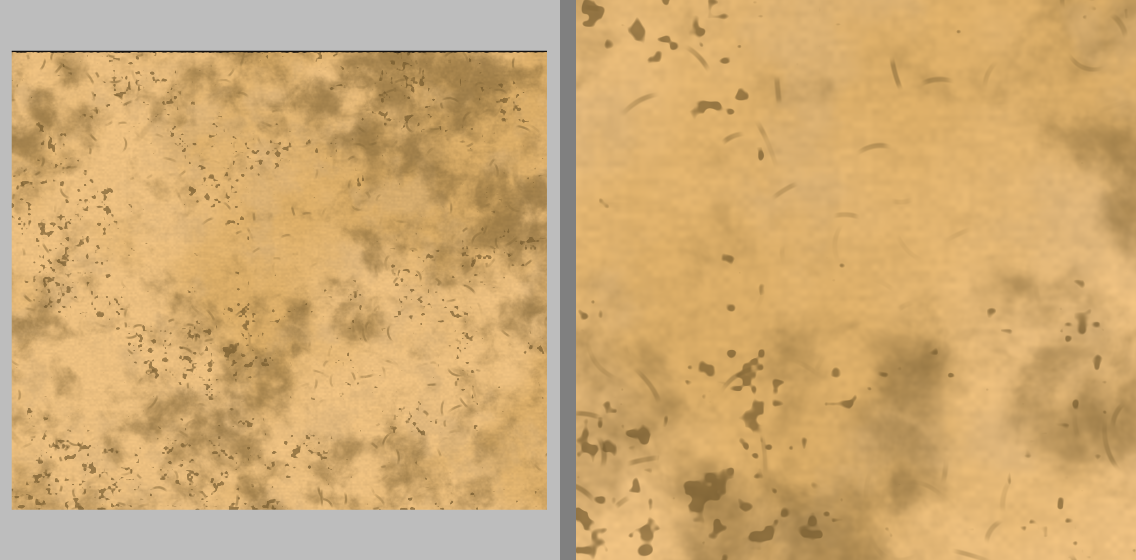
Left: the whole. Right: its middle third, enlarged.
Reproduce this texture procedurally as a WebGL 1 fragment shader.

```glsl
precision highp float;
// Draws a stained, scratched sheet of old parchment with a dark top edge on grey.
uniform vec2 u_resolution;

const vec3 BACKDROP = vec3(0.74);
const vec3 PALE = vec3(0.925, 0.75, 0.50);
const vec3 OCHRE = vec3(0.86, 0.68, 0.405);
const vec3 DUST = vec3(0.80, 0.66, 0.46);
const vec3 GRIME = vec3(0.54, 0.425, 0.235);
const vec3 SPECK = vec3(0.44, 0.34, 0.17);
const vec3 EDGE_INK = vec3(0.07, 0.06, 0.05);
const vec2 SHEET_MIN = vec2(0.0208, 0.0898);
const vec2 SHEET_MAX = vec2(0.9766, 0.9095);
const float EDGE_HEIGHT = 0.0033;
const float STAIN_STRENGTH = 0.72;
const float GRAIN_STRENGTH = 0.085;
const float SPECK_STRENGTH = 0.65;

float hash(vec2 p) {
  return fract(sin(dot(p, vec2(127.1, 311.7))) * 43758.5453);
}

float noise(vec2 p) {
  vec2 i = floor(p), f = fract(p);
  f = f * f * (3.0 - 2.0 * f);
  return mix(mix(hash(i), hash(i + vec2(1.0, 0.0)), f.x),
             mix(hash(i + vec2(0.0, 1.0)), hash(i + vec2(1.0)), f.x), f.y);
}

float fbm(vec2 p) {
  float sum = 0.0, amp = 0.5;
  for (int i = 0; i < 5; i++) {
    sum += amp * noise(p);
    p = mat2(1.6, 1.2, -1.2, 1.6) * p + 17.3;
    amp *= 0.55;
  }
  return sum / 1.055;
}

float blot(vec2 p, vec2 centre, float radius) {
  vec2 d = (p - centre) / radius;
  return exp(-dot(d, d));
}

// Broad worn (negative) and dirty (positive) regions of the sheet.
float wear(vec2 p) {
  float dirty = blot(p, vec2(0.35, 0.32), 0.14) + blot(p, vec2(0.80, 0.83), 0.13)
              + 0.8 * blot(p, vec2(0.06, 0.60), 0.12) + 0.6 * blot(p, vec2(0.45, 0.15), 0.12);
  float clean = blot(p, vec2(0.29, 0.73), 0.13) + blot(p, vec2(0.78, 0.67), 0.09)
              + blot(p, vec2(0.68, 0.21), 0.11);
  return dirty - clean;
}

// Bent strokes, one in some of the cells of a jittered grid.
float strokes(vec2 p, float cells, float width, float share, float seed) {
  vec2 g = p * cells, base = floor(g);
  float aa = cells / u_resolution.y;
  float ink = 0.0;
  for (int y = -1; y <= 1; y++) {
    for (int x = -1; x <= 1; x++) {
      vec2 cell = base + vec2(float(x), float(y));
      vec2 key = cell + seed;
      vec2 q = g - cell - vec2(hash(key + 1.7), hash(key + 5.3));
      float angle = 6.2832 * hash(key + 9.1);
      float c = cos(angle), s = sin(angle);
      q = mat2(c, -s, s, c) * q;
      q.y -= (hash(key + 3.9) - 0.5) * 1.8 * q.x * q.x;
      float reach = mix(0.15, 0.6, hash(key + 7.7));
      float taper = smoothstep(reach, reach * 0.4, abs(q.x));
      float line = 1.0 - smoothstep(width * 0.4, width + aa, abs(q.y));
      ink = max(ink, line * taper * step(hash(key), share));
    }
  }
  return ink;
}

vec3 parchment(vec2 p) {
  float region = wear(p);
  vec2 warp = 0.012 * vec2(noise(p * 28.0), noise(p * 28.0 + 40.0));
  vec3 color = mix(PALE, OCHRE, smoothstep(0.3, 0.7, fbm(p * 4.5 + 3.0) - 0.08 * region));

  // Cloudy stains with ragged edges and dusty patches
  float dirt = 0.48 * fbm(p * 5.0 + 11.0) + 0.52 * fbm((p + warp) * 24.0) + 0.085 * region;
  float stain = smoothstep(0.44, 0.74, dirt);
  float dust = smoothstep(0.5, 0.75, fbm(p * 17.0 + 60.0));
  color = mix(color, DUST, 0.4 * dust);
  color = mix(color, GRIME, STAIN_STRENGTH * stain);

  // Broad faint creases and fine curved scratches
  float patchy = smoothstep(0.4, 0.65, fbm(p * 10.0 + 25.0) + 0.06 * region);
  float crease = strokes(p + warp, 8.0, 0.055, 0.45, 13.0);
  float scratch = strokes(p + 0.4 * warp, 34.0, 0.055, 0.5, 71.0);
  color = mix(color, GRIME, 0.24 * crease * noise(p * 45.0));
  color = mix(color, GRIME, 0.6 * scratch * patchy);

  // Clustered specks
  float cluster = smoothstep(0.42, 0.7, fbm(p * 11.0 + 83.0) + 0.07 * region);
  float spots = 0.62 * noise((p + warp) * 105.0) + 0.38 * noise(p * 230.0 + 9.0);
  float limit = mix(0.87, 0.62, cluster);
  color = mix(color, SPECK, SPECK_STRENGTH * smoothstep(limit, limit + 0.12, spots));

  // Fine grain and sideways fibres
  float grain = 0.6 * noise(p * 260.0) + 0.4 * noise(p * vec2(55.0, 290.0)) - 0.5;
  return color * (1.0 + GRAIN_STRENGTH * grain);
}

void main() {
  vec2 p = gl_FragCoord.xy / u_resolution;
  vec2 aa = 0.5 / u_resolution;
  vec2 inside = smoothstep(SHEET_MIN - aa, SHEET_MIN + aa, p)
              * (1.0 - smoothstep(SHEET_MAX - aa, SHEET_MAX + aa, p));

  // Dark, slightly uneven strip along the top
  float lower = SHEET_MAX.y - EDGE_HEIGHT * mix(0.75, 1.1, noise(p.xx * 160.0));
  float strip = smoothstep(lower - aa.y, lower + aa.y, p.y);
  vec3 color = mix(parchment(p), EDGE_INK, strip);
  gl_FragColor = vec4(mix(BACKDROP, color, inside.x * inside.y), 1.0);
}
```
